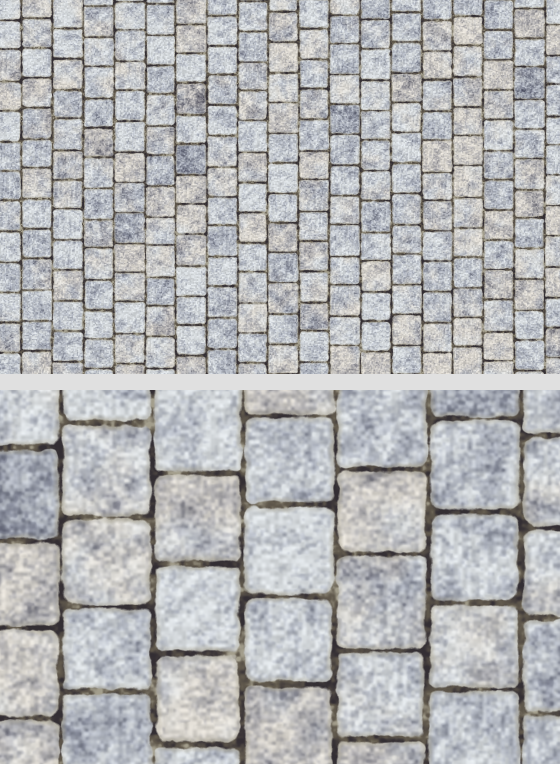
Top, the full canvas; bottom, a detail of the centre.
A WebGL 2 fragment shader for this texture:

```glsl
#version 300 es
precision highp float;
// Weathered granite setts in staggered vertical columns with dark, sandy joints.
uniform vec2 u_resolution;
out vec4 outColor;

// Layout, in canvas heights
const vec2 PITCH = vec2(0.0822, 0.0808);
const float FIRST_COLUMN = 0.0590;
const float JOINT = 0.0021;        // half the joint width
const float CORNER = 0.0075;
const float ROW_JITTER = 0.09;     // in rows
const float COLUMN_JITTER = 0.035; // in columns
const float EDGE_ROUGHNESS = 0.0058;

// Surface variation
const float SETT_VARIATION = 0.19;
const float DARK_SETT = 0.24;
const float CLOUDS = 0.72;
const float STREAKS = 0.16;
const float GRAIN = 0.50;
const float SPECKLE = 0.17;

// Colours
const vec3 PALE = vec3(0.85, 0.855, 0.855);
const vec3 GREY = vec3(0.69, 0.70, 0.73);
const vec3 SLATE = vec3(0.50, 0.51, 0.56);
const vec3 DEEP = vec3(0.27, 0.27, 0.34);
const vec3 SAND = vec3(0.64, 0.62, 0.55);
const vec3 SOIL = vec3(0.38, 0.35, 0.30);
const vec3 SHADOW = vec3(0.20, 0.18, 0.20);
const vec3 RUST = vec3(1.01, 0.985, 0.95);
const vec3 BLUE = vec3(0.985, 1.0, 1.015);

float hash(vec2 p) {
    return fract(sin(dot(p, vec2(127.1, 311.7))) * 43758.55);
}

float noise(vec2 p) {
    vec2 i = floor(p), f = fract(p);
    f = f * f * (3.0 - 2.0 * f);
    return mix(mix(hash(i), hash(i + vec2(1, 0)), f.x),
               mix(hash(i + vec2(0, 1)), hash(i + vec2(1, 1)), f.x), f.y);
}

float fbm(vec2 p) {
    float sum = 0.0, amplitude = 0.5;
    for (int k = 0; k < 4; k++) {
        sum += amplitude * noise(p);
        p = mat2(1.6, 1.2, -1.2, 1.6) * p + 7.3;
        amplitude *= 0.5;
    }
    return sum / 0.9375;
}

// Joint lines, in column and row units
float columnEdge(float i, float y) {
    return i + COLUMN_JITTER * (hash(vec2(i, 3.7)) + noise(vec2(y * 5.0, i * 9.1)) - 1.0);
}

float rowEdge(float i, float column) {
    return i + ROW_JITTER * (hash(vec2(column + 41.0, i + 17.0)) - 0.5);
}

float roundedBox(vec2 p, vec2 halfSize, float radius) {
    vec2 q = abs(p) - halfSize + radius;
    return length(max(q, 0.0)) + min(max(q.x, q.y), 0.0) - radius;
}

void main() {
    vec2 p = gl_FragCoord.xy / u_resolution.y;
    float pixel = 1.0 / u_resolution.y;

    // Find the column, then the sett within it
    float x = (p.x - FIRST_COLUMN) / PITCH.x;
    float column = floor(x);
    column += step(columnEdge(column + 1.0, p.y), x) - step(x, columnEdge(column, p.y));
    float stagger = 0.5 * mod(column, 2.0) + 0.45 * (hash(vec2(column, 8.3)) - 0.5);
    float y = p.y / PITCH.y + stagger;
    float row = floor(y);
    row += step(rowEdge(row + 1.0, column), y) - step(y, rowEdge(row, column));
    vec2 id = vec2(column, row);

    // Rough rounded outline
    vec2 low = vec2(columnEdge(column, p.y), rowEdge(row, column));
    vec2 high = vec2(columnEdge(column + 1.0, p.y), rowEdge(row + 1.0, column));
    vec2 local = (vec2(x, y) - 0.5 * (low + high)) * PITCH;
    float gap = JOINT * (0.7 + 0.6 * hash(id + 5.1));
    float radius = CORNER * (0.6 + 0.7 * hash(id + 2.9));
    float d = roundedBox(local, 0.5 * (high - low) * PITCH - gap, radius);
    d += EDGE_ROUGHNESS * (fbm(p * 90.0) - 0.5);

    // Granite: clouds, streaks and grain around a tone per sett
    vec2 q = p + 3.0 * vec2(hash(id), hash(id + 9.4));
    float angle = 6.2832 * hash(id + 6.6);
    vec2 along = vec2(cos(angle), sin(angle));
    float clouds = fbm(q * 48.0) - 0.5;
    float streaks = noise(vec2(dot(q, along) * 45.0, dot(q, vec2(-along.y, along.x)) * 170.0)) - 0.5;
    float grain = 0.6 * noise(q * 300.0) + 0.4 * noise(q * 150.0) - 0.5;
    float tone = 0.74 + SETT_VARIATION * (hash(id + 1.3) - 0.5);
    tone -= DARK_SETT * smoothstep(0.93, 0.97, hash(id + 7.7));
    tone += CLOUDS * clouds + STREAKS * streaks + GRAIN * grain;
    vec3 stone = mix(DEEP, SLATE, smoothstep(0.0, 0.32, tone));
    stone = mix(stone, GREY, smoothstep(0.28, 0.6, tone));
    stone = mix(stone, PALE, smoothstep(0.52, 0.92, tone));
    stone += SPECKLE * (noise(q * 260.0 + 31.0) - 0.5);
    float warmth = hash(id + 4.2) + 1.2 * (fbm(q * 22.0) - 0.5) + 0.15 * (p.x - 0.75);
    stone *= mix(BLUE, RUST, smoothstep(0.35, 1.05, warmth));

    // Worn, dusty rim
    float rim = smoothstep(-0.0055, 0.0, d);
    stone = mix(stone, SAND, rim * (0.2 + 0.5 * noise(p * 60.0)));

    // Joint filling: soil with shaded hollows and loose sand
    float fill = fbm(p * 55.0) + 0.35 * (noise(p * 260.0) - 0.5);
    vec3 joint = mix(SHADOW, SOIL, smoothstep(0.25, 0.65, fill));
    joint = mix(joint, SAND, smoothstep(0.6, 0.85, fill));

    float cover = 1.0 - smoothstep(-0.6 * pixel - 0.0006, 0.6 * pixel + 0.0006, d);
    outColor = vec4(clamp(mix(joint, stone, cover), 0.0, 1.0), 1.0);
}
```
